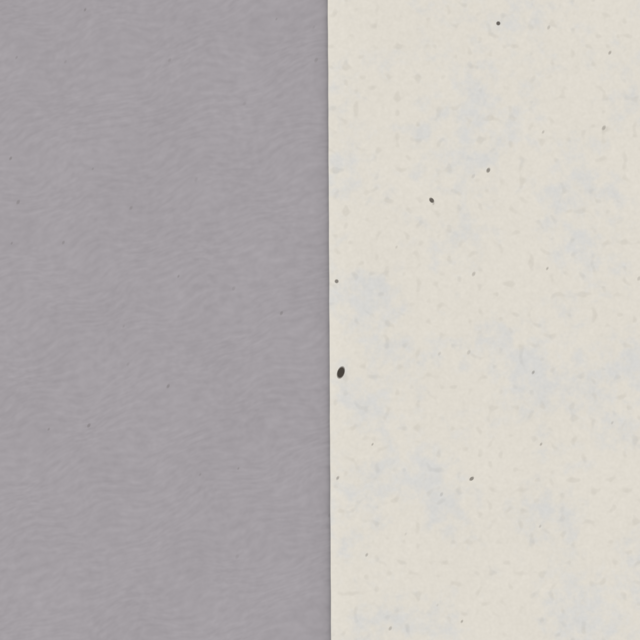
Give the GLSL for this texture, as a Shadertoy shader.

```glsl
// Two sheets of recycled paper, grey on the left and cream on the right, meeting at a shaded edge.

const vec3 GREY = vec3(0.641, 0.622, 0.638);
const vec3 CREAM = vec3(0.876, 0.856, 0.814);
const vec3 COOL_TINT = vec3(-0.034, -0.018, 0.010);
const vec3 INK = vec3(0.25, 0.23, 0.21);

vec2 hash2(vec2 p) {
    vec3 q = fract(p.xyx * vec3(0.1031, 0.1030, 0.0973));
    q += dot(q, q.yzx + 33.33);
    return fract((q.xx + q.yz) * q.zy);
}

vec2 gradient(vec2 cell) {
    float angle = 6.28318 * hash2(cell).x;
    return vec2(cos(angle), sin(angle));
}

// Gradient noise, roughly -0.7 to 0.7
float noise(vec2 p) {
    vec2 i = floor(p), f = p - i;
    vec2 u = f * f * f * (f * (f * 6.0 - 15.0) + 10.0);
    vec2 e = vec2(1.0, 0.0);
    float low = mix(dot(gradient(i), f), dot(gradient(i + e), f - e), u.x);
    float high = mix(dot(gradient(i + e.yx), f - e.yx), dot(gradient(i + 1.0), f - 1.0), u.x);
    return mix(low, high, u.y);
}

float fbm(vec2 p) {
    float sum = 0.0, amplitude = 0.5;
    for (int octave = 0; octave < 4; octave++) {
        sum += amplitude * noise(p);
        p = mat2(0.8, 0.6, -0.6, 0.8) * p * 2.0 + 17.3;
        amplitude *= 0.6;
    }
    return sum;
}

// Soft ellipse coverage; tilt leans the top sideways
float speck(vec2 p, vec2 centre, vec2 radius, float tilt, float blur) {
    vec2 d = p - centre;
    d.x -= tilt * d.y;
    float dist = (length(d / radius) - 1.0) * min(radius.x, radius.y);
    return 1.0 - smoothstep(-blur, blur, dist);
}

// Sparse faint flecks, at most one per grid cell
float flecks(vec2 p, float density, float chance, float blur) {
    vec2 cell = floor(p * density);
    vec2 place = hash2(cell + 41.0), kind = hash2(cell + 107.0);
    vec2 centre = (cell + 0.2 + 0.6 * place) / density;
    float radius = mix(0.0012, 0.0026, kind.y);
    float present = step(kind.x, chance);
    return present * mix(0.25, 1.0, place.y) * speck(p, centre, vec2(radius, radius * 1.3), 0.3, blur);
}

// Thin wavering fibres, stretched sideways
float fibres(vec2 p) {
    vec2 warp = 0.025 * vec2(noise(p * 11.0), noise(p * 11.0 + 31.0));
    vec2 q = p + warp;
    q.y -= 0.25 * q.x;
    return noise(q * vec2(38.0, 120.0)) + 0.6 * noise(q * vec2(95.0, 190.0) + 9.0);
}

vec3 greySheet(vec2 p, float blur) {
    float tone = 0.024 * fibres(p) + 0.022 * fbm(p * 75.0) + 0.020 * fbm(p * 7.0);
    vec3 colour = GREY + tone;
    return mix(colour, INK, 0.22 * flecks(p, 17.0, 0.16, blur));
}

vec3 creamSheet(vec2 p, float blur) {
    float cloud = smoothstep(-0.05, 0.40, fbm(p * 6.0 + 4.0) + 0.5 * fbm(p * 42.0));
    float tone = 0.024 * fbm(p * 85.0 + 5.0) + 0.012 * noise(p * 180.0) + 0.012 * fbm(p * 9.0);
    vec3 colour = CREAM + tone + COOL_TINT * cloud;
    float pulp = smoothstep(0.22, 0.55, noise(p * 62.0 + 80.0));
    colour -= 0.035 * pulp;
    return mix(colour, INK, 0.30 * flecks(p + 0.013, 18.0, 0.20, blur));
}

// The few pronounced specks on the cream sheet
float inkSpecks(vec2 p, float blur) {
    float ink = 0.95 * speck(p, vec2(0.5326, 0.4180), vec2(0.0056, 0.0088), 0.22, blur);
    ink = max(ink, 0.75 * speck(p, vec2(0.6745, 0.6870), vec2(0.0034, 0.0038), -0.3, blur));
    ink = max(ink, 0.75 * speck(p, vec2(0.7786, 0.9635), vec2(0.0029), 0.0, blur));
    ink = max(ink, 0.50 * speck(p, vec2(0.7630, 0.7340), vec2(0.0027, 0.0034), 0.2, blur));
    ink = max(ink, 0.55 * speck(p, vec2(0.5260, 0.5605), vec2(0.0028), 0.0, blur));
    return max(ink, 0.50 * speck(p, vec2(0.7370, 0.2520), vec2(0.0030), 0.4, blur));
}

void mainImage(out vec4 fragColor, in vec2 fragCoord) {
    vec2 p = fragCoord / iResolution.xy;
    float blur = max(0.0016, 0.8 / iResolution.y);

    // Slightly slanted seam with a faint waver
    float seam = 0.5172 - 0.0052 * p.y + 0.0006 * noise(vec2(p.y * 22.0, 3.0));
    float side = p.x - seam;

    // Grey sheet darkens into the seam
    vec3 grey = greySheet(p, blur);
    float shade = 0.035 * exp(min(side, 0.0) / 0.012) + 0.12 * exp(min(side, 0.0) / 0.0028);
    grey -= shade * vec3(1.0, 0.95, 1.0);

    // Cream sheet stays clean and slightly bright along its border
    vec3 cream = creamSheet(p, blur);
    cream += 0.012 * exp(-max(side, 0.0) / 0.012);
    cream = mix(cream, INK, inkSpecks(p, blur));

    vec3 colour = mix(grey, cream, smoothstep(-blur, blur, side));
    fragColor = vec4(clamp(colour, 0.0, 1.0), 1.0);
}
```
